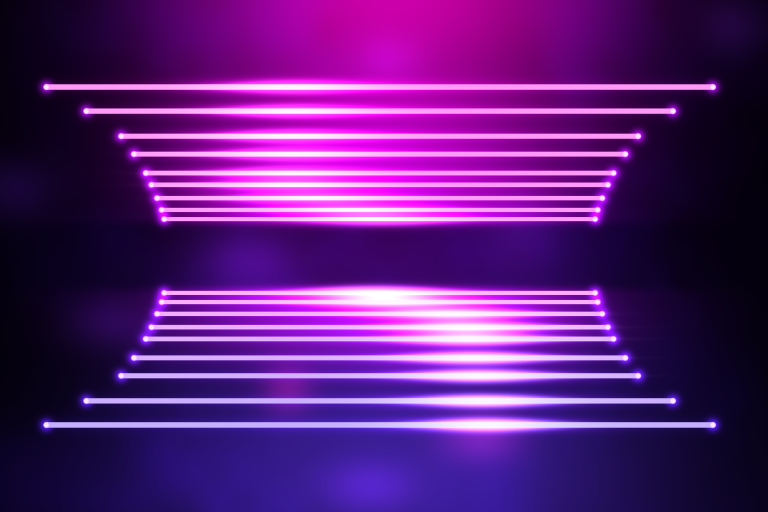
Write a WebGL 2 fragment shader that draws this background.

```glsl
#version 300 es
precision highp float;

#define CENTER vec2(0.7415, 0.5)
#define LINE_COUNT 9
#define CORE_INNER 0.0040
#define CORE_OUTER 0.0053
#define HALO_SIZE 0.0085
#define HALO_GAIN 0.38
#define FLARE_GAIN 0.65
#define CLOUD_SCALE 4.5
#define SIDE_SHADE 0.62

uniform vec2 u_resolution;
out vec4 outColor;

// Height from the horizon and half length, innermost line first
const float lineHeight[LINE_COUNT] = float[](.072, .090, .113, .139, .162, .199, .234, .283, .330);
const float lineReach[LINE_COUNT] = float[](.421, .426, .435, .446, .457, .480, .505, .573, .651);

float hash(vec2 p) {
  p = fract(p * vec2(0.1031, 0.1130));
  p += dot(p, p.yx + 33.33);
  return fract((p.x + p.y) * p.x * 17.0);
}

float noise(vec2 p) {
  vec2 cell = floor(p), f = fract(p);
  f = f * f * (3.0 - 2.0 * f);
  float low = mix(hash(cell), hash(cell + vec2(1, 0)), f.x);
  float high = mix(hash(cell + vec2(0, 1)), hash(cell + vec2(1, 1)), f.x);
  return mix(low, high, f.y);
}

float clouds(vec2 p) {
  float sum = 0.0, gain = 0.55;
  for (int i = 0; i < 3; i++) {
    sum += gain * noise(p);
    p = p * 2.03 + 7.1;
    gain *= 0.5;
  }
  return sum;
}

float blob(vec2 p, vec2 center, vec2 radius) {
  vec2 d = (p - center) / radius;
  return exp(-dot(d, d));
}

vec3 backdrop(vec2 q) {
  float mist = smoothstep(0.35, 0.85, clouds(q * CLOUD_SCALE + 20.0));
  float panel = smoothstep(0.052, 0.078, abs(q.y));
  vec3 col = vec3(0.025, 0.0, 0.10) + vec3(0.03, 0.005, 0.12) * mist;

  // Wide light: magenta above, violet below, dim purple between
  col += vec3(0.76, 0.0, 0.54) * blob(q, vec2(0.03, 0.52), vec2(0.43, 0.23));
  col += vec3(0.50, 0.0, 0.50) * blob(q, vec2(-0.02, 0.19), vec2(0.39, 0.17)) * panel;
  col += vec3(0.40, 0.0, 0.40) * blob(q, vec2(0.02, -0.11), vec2(0.38, 0.10)) * panel;
  col += vec3(0.21, 0.12, 0.50) * blob(q, vec2(0.03, -0.43), vec2(0.52, 0.28));
  col += vec3(0.17, 0.0, 0.20) * blob(q, vec2(0.0), vec2(0.40, 0.16));
  col *= 1.0 - SIDE_SHADE * smoothstep(0.36, 0.78, abs(q.x)) * (1.0 - 0.5 * smoothstep(0.2, 0.5, -q.y));

  // Soft coloured puffs
  vec3 violet = vec3(0.16, 0.04, 0.30);
  col += violet * 0.9 * blob(q, vec2(-0.26, -0.01), vec2(0.10, 0.07));
  col += violet * 0.6 * blob(q, vec2(0.28, 0.04), vec2(0.08, 0.08));
  col += violet * 0.5 * blob(q, vec2(0.02, 0.385), vec2(0.07, 0.05));
  col += violet * 0.7 * blob(q, vec2(-0.02, -0.45), vec2(0.09, 0.05));
  col += violet * 0.5 * blob(q, vec2(-0.53, -0.13), vec2(0.09, 0.05));
  col += violet * 0.5 * blob(q, vec2(0.69, 0.45), vec2(0.07, 0.06));
  col += violet * 0.4 * blob(q, vec2(-0.72, 0.13), vec2(0.09, 0.06));
  col += vec3(0.24, 0.02, 0.12) * blob(q, vec2(-0.18, -0.26), vec2(0.05, 0.05));
  col += vec3(0.26, 0.04, 0.16) * blob(q, vec2(0.20, -0.35), vec2(0.08, 0.05));
  return col;
}

void addLine(inout vec3 col, vec2 q, int index, float side, float pixel) {
  float i = float(index), outer = i / float(LINE_COUNT - 1);
  float reach = lineReach[index];
  float dy = q.y - side * lineHeight[index];
  float dist = length(vec2(max(abs(q.x) - reach, 0.0), dy));
  float endDist = length(vec2(abs(q.x) - reach, dy));
  bool upper = side > 0.0;

  vec3 haloTint = upper ? vec3(0.92, 0.0, 0.85) : mix(vec3(0.8, 0.05, 0.9), vec3(0.32, 0.12, 1.0), outer);
  vec3 coreTint = upper ? vec3(1.0, 0.60, 0.97) : mix(vec3(1.0, 0.68, 1.0), vec3(0.77, 0.69, 1.0), outer);

  // Lens flares drift sideways from line to line
  float flareX = upper ? mix(0.0, -0.17, smoothstep(0.0, 3.0, i))
                       : mix(-0.01, 0.14, smoothstep(0.5, 2.5, i)) + 0.07 * outer;
  float flare = exp(-pow((q.x - flareX) / 0.165, 2.0));
  float white = upper ? 0.42 : 0.90;
  float fade = 1.0 - 0.45 * smoothstep(0.15, 0.45, abs(q.x));
  col += haloTint * HALO_GAIN * fade * exp(-dist / HALO_SIZE);
  col += mix(haloTint, vec3(1.0, 0.1, 1.0), 0.5) * FLARE_GAIN * flare * exp(-pow(dy / 0.013, 2.0));
  col += white * flare * exp(-pow(dy / (0.003 + 0.008 * flare), 2.0));

  // Bright core and glowing tips
  float thick = mix(CORE_INNER, CORE_OUTER, outer);
  float core = 1.0 - smoothstep(thick - pixel * 0.6, thick + pixel * 0.6, dist);
  float tip = 1.0 - smoothstep(0.0045 - pixel, 0.0055 + pixel, endDist);
  col += mix(haloTint, vec3(0.4, 0.1, 1.0), 0.5) * 0.85 * exp(-pow(endDist / 0.012, 2.0));
  col = mix(col, mix(coreTint, vec3(1.0), flare * 0.9), core);
  col = mix(col, vec3(1.0, 0.9, 1.0), tip);
}

void main() {
  vec2 q = gl_FragCoord.xy / u_resolution * vec2(1.5, 1.0) - CENTER;
  float pixel = 1.0 / u_resolution.y;
  vec3 col = backdrop(q);
  for (int i = 0; i < LINE_COUNT; i++) {
    addLine(col, q, i, 1.0, pixel);
    addLine(col, q, i, -1.0, pixel);
  }
  outColor = vec4(clamp(col, 0.0, 1.0), 1.0);
}
```
